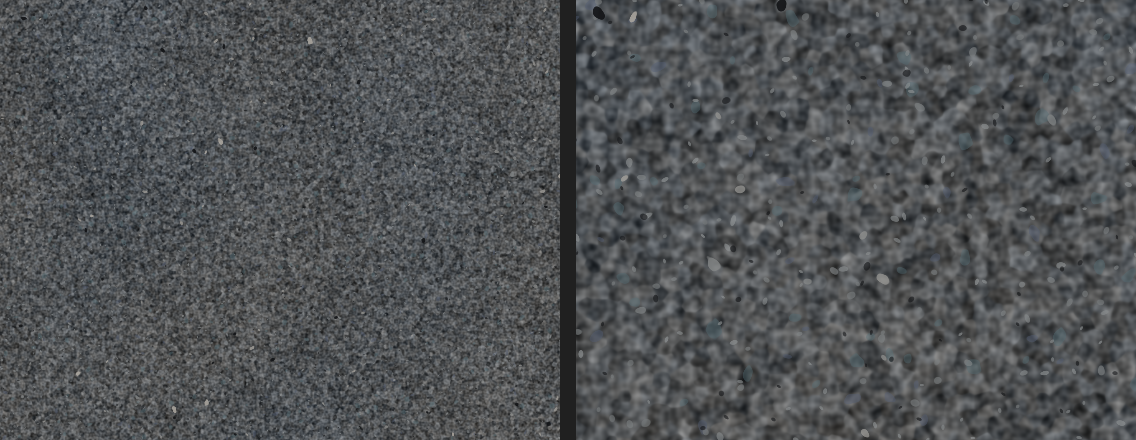
Left, the full canvas; right, a detail of the centre.
Give the GLSL for this texture, as a Shadertoy shader.

```glsl
// Fine-grained dark grey stone with pale, teal and black mineral flecks.

const vec3 STONE = vec3(0.310, 0.321, 0.331);
const vec3 WARM_TINT = vec3(0.022, 0.002, -0.020);
const vec3 TEAL = vec3(0.33, 0.43, 0.46);
const vec3 SLATE_BLUE = vec3(0.33, 0.37, 0.46);
const vec3 ASH = vec3(0.50, 0.515, 0.52);
const vec3 CREAM = vec3(0.68, 0.66, 0.63);
const vec3 SOOT = vec3(0.07, 0.075, 0.085);

vec3 hash3(vec2 p) {
    vec3 q = fract(p.xyx * vec3(0.1031, 0.1030, 0.0973));
    q += dot(q, q.yxz + 33.33);
    return fract((q.xxy + q.yzz) * q.zyx);
}

float cornerSlope(vec2 cell, vec2 offset) {
    float angle = 6.2832 * hash3(cell).x;
    return dot(vec2(cos(angle), sin(angle)), offset);
}

float gradientNoise(vec2 p) {
    vec2 cell = floor(p), f = fract(p);
    vec2 u = f * f * f * (f * (f * 6.0 - 15.0) + 10.0);
    vec2 e = vec2(1.0, 0.0);
    float low = mix(cornerSlope(cell, f), cornerSlope(cell + e, f - e), u.x);
    float high = mix(cornerSlope(cell + e.yx, f - e.yx),
                     cornerSlope(cell + 1.0, f - 1.0), u.x);
    return mix(low, high, u.y);
}

// Softly bounded grains: brightness in x, hue in y, both centred on zero.
vec2 grains(vec2 p, float frequency, float sharpness) {
    p *= frequency;
    vec2 home = floor(p);
    vec3 sum = vec3(0.0);
    for (int j = -1; j <= 1; j++)
    for (int i = -1; i <= 1; i++) {
        vec2 cell = home + vec2(i, j);
        vec2 d = cell + hash3(cell).xy - p;
        vec2 tone = hash3(cell + 57.0).xy - 0.5;
        sum += vec3(tone, 1.0) * exp(-sharpness * dot(d, d));
    }
    return sum.xy / sum.z;
}

// Scattered ragged chips: coverage in x, a random value per chip in y.
vec2 flecks(vec2 p, float frequency, float chance, float radius, float seed) {
    float soft = 0.7 / iResolution.y;
    float ragged = 1.0 + 0.5 * gradientNoise(p * 150.0 + seed);
    vec2 home = floor(p * frequency);
    vec2 result = vec2(0.0);
    for (int j = -1; j <= 1; j++)
    for (int i = -1; i <= 1; i++) {
        vec2 cell = home + vec2(i, j);
        vec3 place = hash3(cell + seed);
        vec3 form = hash3(cell + seed + 31.0);
        if (place.z > chance) continue;
        vec2 d = p - (cell + 0.1 + 0.8 * place.xy) / frequency;
        float c = cos(6.2832 * form.x), s = sin(6.2832 * form.x);
        d = mat2(c, s, -s, c) * d * vec2(1.0, 1.1 + 0.9 * form.y);
        float size = radius * mix(0.55, 1.25, form.z * form.z);
        float cover = 1.0 - smoothstep(size - soft, size + soft, length(d) * ragged);
        if (cover > result.x) result = vec2(cover, form.y);
    }
    return result;
}

// Broad clouds and faint horizontal and vertical banding.
float mottling(vec2 p) {
    return 0.035 * gradientNoise(p * 3.0 + 4.0)
         + 0.030 * gradientNoise(p * 11.0 + 9.0)
         + 0.022 * gradientNoise(p * vec2(5.0, 45.0) + 17.0)
         + 0.016 * gradientNoise(p * vec2(40.0, 4.0) + 23.0);
}

vec3 groundmass(vec2 p, float edge) {
    vec2 grain = grains(p, 125.0, 7.0);
    float light = 0.20 * grain.x + mottling(p)
                + 0.17 * gradientNoise(p * 173.0 + 3.0)
                + 0.13 * gradientNoise(p * 88.0 + 7.0);
    float warmth = 0.9 * grain.y + 0.8 * gradientNoise(p * 2.3 + 41.0) + 0.35 * edge;
    return STONE + light + WARM_TINT * warmth;
}

void mainImage(out vec4 fragColor, in vec2 fragCoord) {
    vec2 p = fragCoord / iResolution.y;
    vec2 centred = fragCoord / iResolution.xy - 0.5;
    float edge = smoothstep(0.25, 0.6, abs(centred.x)) - 0.6 * centred.y;
    vec3 color = groundmass(p, edge);

    // Muted coloured minerals
    vec2 tinted = flecks(p, 42.0, 0.24, 0.0055, 11.0);
    color = mix(color, mix(TEAL, SLATE_BLUE, step(1.0, tinted.y * 1.7)), 0.42 * tinted.x);

    // Pale grains, from common fine ones to rare large chips
    vec2 fine = flecks(p, 85.0, 0.20, 0.0030, 73.0);
    color = mix(color, ASH + 0.12 * (fine.y - 0.4), 0.65 * fine.x);
    vec2 pale = flecks(p, 27.0, 0.15, 0.0046, 131.0);
    color = mix(color, mix(ASH, CREAM, pale.y), 0.75 * pale.x);
    vec2 chip = flecks(p, 9.0, 0.10, 0.0075, 197.0);
    color = mix(color, CREAM, 0.85 * chip.x);

    // Dark pits
    vec2 speck = flecks(p, 55.0, 0.12, 0.0028, 251.0);
    color = mix(color, SOOT, 0.60 * speck.x);
    vec2 pit = flecks(p, 14.0, 0.12, 0.0055, 307.0);
    color = mix(color, SOOT, 0.90 * pit.x);

    fragColor = vec4(clamp(color, 0.0, 1.0), 1.0);
}
```
